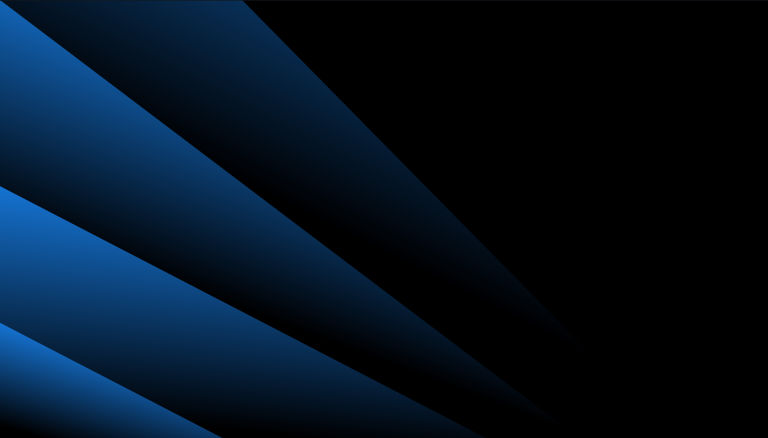
This background is drawn by a Shadertoy shader. Its source:

```glsl
// Dark backdrop with four blue blades fanning out from the left side.
// Each blade starts below a slanted edge and is shaded by a linear ramp
// that fades to black; later blades cover earlier ones.

const int BLADES = 4;

// Upper edge of each blade: height at the left side, slope (y runs down)
const vec2 EDGE[BLADES] = vec2[](
    vec2(-0.561, 1.780),
    vec2( 0.000, 1.327),
    vec2( 0.425, 0.909),
    vec2( 0.737, 0.908));

// Light ramp of each blade: base, change across, change downward
const vec3 RAMP[BLADES] = vec3[](
    vec3(0.112, 0.720, -0.823),
    vec3(0.710, 0.937, -1.430),
    vec3(1.522, 0.315, -1.652),
    vec3(3.415, 1.763, -3.518));

const vec3 BACKDROP = vec3(0.0, 0.0, 0.004);
const vec3 BLUE_TINT = vec3(0.10, 0.55, 1.0);
const vec3 HAIRLINE = vec3(0.07, 0.09, 0.11);
const float HAIRLINE_WIDTH = 0.002;
const float HAIRLINE_STRENGTH = 0.6;

// Smoothed coverage of the area below a slanted edge
float belowEdge(vec2 p, vec2 edge, float aspect, float pixel) {
    float drop = p.y - edge.x - edge.y * p.x;
    float dist = drop / length(vec2(edge.y / aspect, 1.0));
    return smoothstep(-0.7 * pixel, 0.7 * pixel, dist);
}

vec3 bladeColor(vec2 p, vec3 ramp) {
    float light = max(dot(ramp, vec3(1.0, p)), 0.0);
    return BACKDROP + BLUE_TINT * light;
}

void mainImage(out vec4 fragColor, in vec2 fragCoord) {
    vec2 p = fragCoord / iResolution.xy;
    p.y = 1.0 - p.y;
    float aspect = iResolution.x / iResolution.y;
    float pixel = 1.0 / iResolution.y;

    // Stack the blades from back to front
    vec3 color = BACKDROP;
    for (int i = 0; i < BLADES; i++) {
        float cover = belowEdge(p, EDGE[i], aspect, pixel);
        color = mix(color, bladeColor(p, RAMP[i]), cover);
    }

    // Faint hairline along the top
    float line = 1.0 - smoothstep(-0.5 * pixel, 0.5 * pixel, p.y - HAIRLINE_WIDTH);
    color = mix(color, HAIRLINE, line * HAIRLINE_STRENGTH);

    fragColor = vec4(color, 1.0);
}
```
